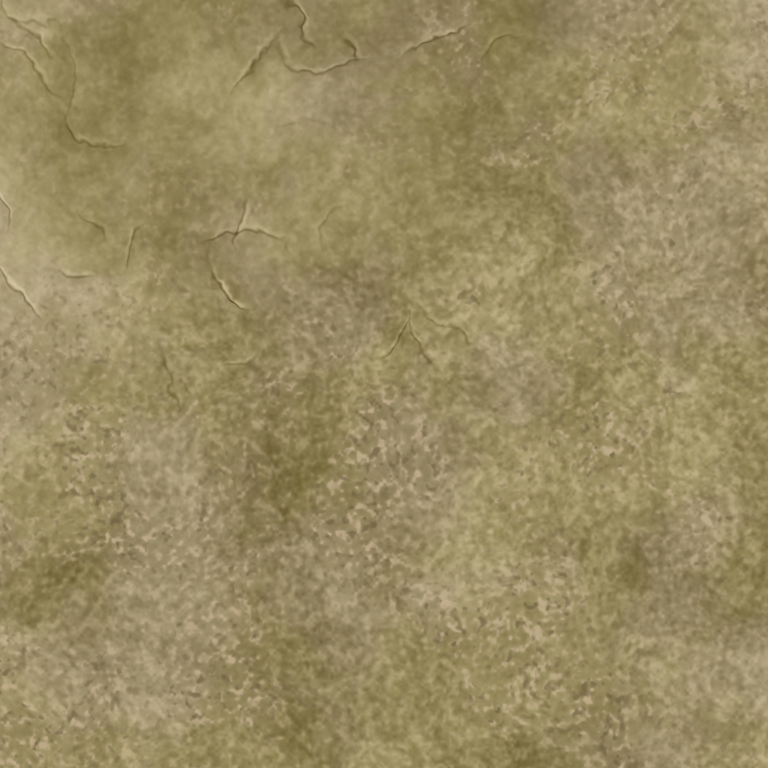
Reproduce this texture procedurally as a three.js fragment shader.

```glsl
varying vec2 vUv;

#define OLIVE vec3(0.575, 0.528, 0.345)
#define TAN vec3(0.612, 0.554, 0.418)
#define PINK_FLECK vec3(0.765, 0.680, 0.555)
#define DARK_FLECK vec3(0.415, 0.360, 0.245)
#define CLOUD_CONTRAST 0.27
#define GRAIN_CONTRAST 0.19
#define GRAIN_SCALE 135.0
#define WRINKLES 28
#define WRINKLE_WIDTH 0.0023
#define WRINKLE_DEPTH 0.15

float hash(vec2 p) {
  vec3 q = fract(p.xyx * 0.1031);
  q += dot(q, q.yzx + 33.33);
  return fract((q.x + q.y) * q.z);
}

float noise(vec2 p) {
  vec2 cell = floor(p);
  vec2 f = fract(p);
  f = f * f * (3.0 - 2.0 * f);
  float low = mix(hash(cell), hash(cell + vec2(1.0, 0.0)), f.x);
  float high = mix(hash(cell + vec2(0.0, 1.0)), hash(cell + 1.0), f.x);
  return mix(low, high, f.y);
}

// Each octave is turned to hide the lattice
float fbm(vec2 p) {
  mat2 turn = mat2(0.8, 0.6, -0.6, 0.8);
  float sum = 0.0;
  float weight = 0.5;
  for (int i = 0; i < 5; i++) {
    sum += weight * noise(p);
    p = turn * p * 2.03 + 19.7;
    weight *= 0.5;
  }
  return sum / 0.97;
}

float grainNoise(vec2 p) {
  mat2 turn = mat2(0.8, 0.6, -0.6, 0.8);
  return 0.65 * noise(turn * p) + 0.35 * noise(p * 1.7 + 7.3);
}

// Curved creases: a dark groove with a lit lip beside it
float wrinkleRelief(vec2 p, vec2 warp) {
  float relief = 0.0;
  for (int i = 0; i < WRINKLES; i++) {
    vec2 id = vec2(float(i) + 1.0, 5.0);
    vec2 spread = vec2(hash(id), hash(id + 40.0));
    vec2 center = vec2(0.66 * spread.x, 1.0 - 0.5 * spread.y);
    float angle = mix(-1.35, 0.9, hash(id + 80.0));
    float reach = mix(0.025, 0.075, hash(id + 120.0));
    float bend = mix(-8.0, 8.0, hash(id + 160.0));
    float strength = mix(0.2, 1.0, hash(id + 200.0));

    vec2 d = p - center + warp * 0.11;
    float c = cos(angle);
    float s = sin(angle);
    vec2 q = vec2(c * d.x + s * d.y, c * d.y - s * d.x);
    float slope = 2.0 * bend * q.x;
    float y = (q.y - bend * q.x * q.x) / sqrt(1.0 + slope * slope);
    y /= WRINKLE_WIDTH;

    float taper = 1.0 - smoothstep(0.2 * reach, reach, abs(q.x));
    float groove = exp(-y * y);
    float lip = exp(-0.4 * (y - 2.2) * (y - 2.2));
    float shade = exp(-0.06 * (y + 3.0) * (y + 3.0));
    relief += strength * taper * (0.6 * lip - groove - 0.12 * shade);
  }
  return clamp(relief, -1.2, 0.8);
}

void main() {
  vec2 p = vUv;
  vec2 warp = vec2(fbm(p * 9.0), fbm(p * 9.0 + 31.0)) - 0.5;

  // Smooth upper left, crumbly elsewhere
  float calm = smoothstep(-0.1, 0.4, p.y - 0.5 * p.x - 0.3 + 0.5 * warp.x);
  float rough = 1.0 - 0.55 * calm;

  // Soft stains of tone and hue
  float cloud = fbm(p * 8.0 + warp * 0.9 + 3.0);
  float hue = fbm(p * vec2(9.0, 8.0) + warp + 57.0);
  vec3 color = mix(OLIVE, TAN, smoothstep(0.28, 0.72, hue));
  color += CLOUD_CONTRAST * (cloud - 0.5) + 0.018 * calm;
  color += 0.05 * (noise(p * 3.0 + 5.0) - 0.5);

  // Overall grain
  vec2 g = (p + warp * 0.02) * GRAIN_SCALE;
  float grain = grainNoise(g);
  color += GRAIN_CONTRAST * rough * (grain - 0.5);
  color += 0.11 * (fbm(p * 48.0 + 11.0) - 0.5);

  // Pale and dark flecks gathered in small patches
  float patches = smoothstep(0.46, 0.68, fbm(p * 10.0 + warp * 1.2 + 83.0));
  float pale = smoothstep(0.52, 0.86, grain) * (0.15 + 0.85 * patches);
  float pits = smoothstep(0.54, 0.88, grainNoise(g * 0.95 + 140.0));
  color = mix(color, TAN, 0.3 * patches * rough);
  color = mix(color, PINK_FLECK, 0.8 * pale * rough);
  color = mix(color, DARK_FLECK, 0.6 * pits * rough * (0.4 + 0.6 * patches));

  color += WRINKLE_DEPTH * wrinkleRelief(p, warp);
  gl_FragColor = vec4(clamp(color, 0.0, 1.0), 1.0);
}
```
